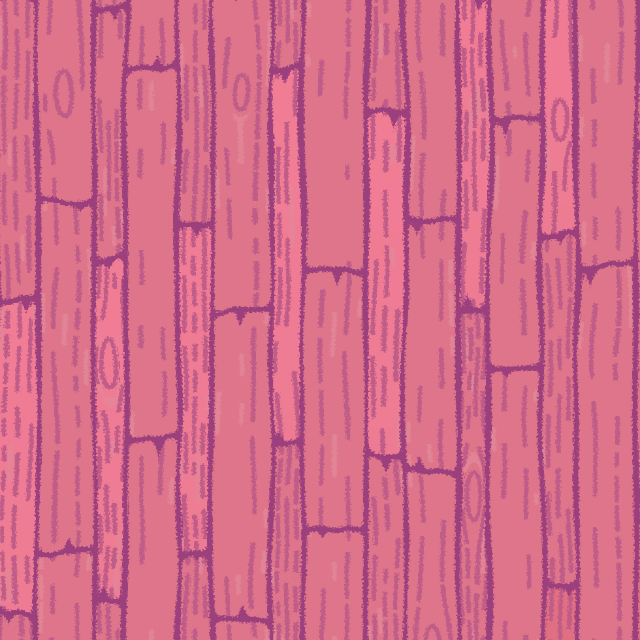
Give the GLSL for this texture, as a Shadertoy shader.

```glsl
// Hand-drawn pink wooden planks with rough purple seams, dashed grain and knots.
#define COLUMNS 14.0
#define ROWS 2.0
#define SEAM_RADIUS 0.0041
#define GRAIN_RADIUS 0.0035
#define GRAIN_LENGTH 0.12
#define KNOT_CHANCE 0.32
#define ROUGHNESS 0.0044
#define GRIT 300.0
#define BASE_COLOR vec3(0.870, 0.460, 0.540)
#define GRAIN_COLOR vec3(0.750, 0.360, 0.530)
#define SEAM_COLOR vec3(0.610, 0.250, 0.490)

const vec3 HIGHLIGHT = vec3(0.885, 0.530, 0.595);
const vec3 TINTS[5] = vec3[5](
    vec3(0.945, 0.490, 0.585),   // bright pink
    vec3(0.860, 0.405, 0.545),   // magenta
    vec3(0.885, 0.500, 0.585),   // pale rose
    vec3(0.845, 0.420, 0.505),   // dusky red
    vec3(0.885, 0.435, 0.510));  // coral

float hash(vec2 p) {
    vec3 q = fract(p.xyx * 0.1031);
    q += dot(q, q.yzx + 33.33);
    return fract((q.x + q.y) * q.z);
}

float corner(vec2 cell, vec2 offset) {
    float angle = 6.2832 * hash(cell);
    return dot(vec2(cos(angle), sin(angle)), offset);
}

// Gradient noise, roughly -0.7 to 0.7
float noise(vec2 p) {
    vec2 i = floor(p), f = fract(p), e = vec2(1, 0);
    vec2 u = f * f * f * (f * (f * 6.0 - 15.0) + 10.0);
    return mix(mix(corner(i, f), corner(i + e, f - e), u.x),
               mix(corner(i + e.yx, f - e.yx), corner(i + 1.0, f - 1.0), u.x), u.y);
}

float smoothMin(float a, float b, float k) {
    float h = max(k - abs(a - b), 0.0) / k;
    return min(a, b) - h * h * k * 0.25;
}

// Wavy vertical seam: wide and narrow columns alternate
float seamX(float i, float y) {
    float shift = 0.12 * (2.0 * mod(i, 2.0) - 1.0) + 0.30 * (hash(vec2(i, 3.0)) - 0.5);
    return (i - shift - 0.15) / COLUMNS + 0.009 * noise(vec2(y * 5.0, i * 3.0 + 0.5));
}

// Height of the tilted joint below plank (column, row); x is measured from the middle
float jointY(vec2 plank, float x) {
    float stagger = plank.x * 0.38 + 0.25 * hash(vec2(plank.x, 8.0));
    float level = (plank.y + 0.35 * (hash(plank + 5.0) - 0.5) - stagger) / ROWS;
    float tilt = 0.26 * (hash(plank + 9.0) - 0.5);
    return level + tilt * x + 0.008 * noise(vec2(x * 35.0, plank.x * 5.0 + plank.y + 0.5));
}

// Joint line with a small pointed splinter
float jointDistance(vec2 plank, float x, float y, float width) {
    float above = y - jointY(plank, x);
    float tipX = width * 0.6 * (hash(plank + 17.0) - 0.5);
    float side = hash(plank + 21.0) < 0.7 ? -1.0 : 1.0;
    float t = above * side;
    float reach = mix(0.012, 0.028, hash(plank + 25.0));
    float splinter = max(abs(x - tipX) - 0.010 * (1.0 - t / reach), -t);
    return smoothMin(abs(above) - SEAM_RADIUS, splinter, 0.006);
}

// Distance to dashes along vertical lanes; x is counted in lanes
float dashDistance(float x, float y, float spacing, float meanLength, float density, vec2 seed) {
    float lane = floor(x);
    vec2 id = seed * 7.0 + vec2(lane, lane * 3.0);
    float len = meanLength * (0.35 + 1.3 * hash(id));
    float s = y / len + hash(id + 31.0);
    vec2 dash = id + floor(s) * vec2(13.0, 5.0);
    float halfLength = len * mix(0.10, 0.46, sqrt(hash(dash + 2.0)));
    float dy = max(abs(fract(s) - 0.5) * len - halfLength, 0.0);
    return hash(dash) < density ? length(vec2((x - lane - 0.5) * spacing, dy)) : 1.0;
}

void mainImage(out vec4 fragColor, in vec2 fragCoord) {
    vec2 p = fragCoord / iResolution.y;
    float soft = 1.0 / iResolution.y;
    float rough = ROUGHNESS * noise(p * GRIT);

    // Find the plank
    float col = floor(p.x * COLUMNS);
    col += step(seamX(col + 1.0, p.y), p.x) - step(p.x, seamX(col, p.y));
    float left = seamX(col, p.y), right = seamX(col + 1.0, p.y);
    float width = right - left, x = p.x - 0.5 * (left + right);
    float row = floor(p.y * ROWS + col * 0.38 + 0.25 * hash(vec2(col, 8.0)));
    row += step(jointY(vec2(col, row + 1.0), x), p.y) - step(p.y, jointY(vec2(col, row), x));
    vec2 plank = vec2(col, row), next = vec2(col, row + 1.0);

    // Plank colour, with a soft fade along the tinted planks
    float rise = clamp((p.y - jointY(plank, 0.0)) * ROWS, 0.0, 1.0);
    float tinted = step(mod(col + 2.0 * row, 4.0), 0.5) * step(hash(plank + 41.0), 0.66);
    vec3 tint = TINTS[int(mod(col + 3.0 * row + 0.5, 5.0))];
    vec3 color = mix(BASE_COLOR, tint, tinted * mix(0.8, 1.0, rise));

    // Knot ring; the grain flows around it
    float wide = 1.0 - mod(col, 2.0), lanes = 2.0 + wide;
    float flowX = x + 0.007 * noise(vec2(p.x * 18.0, p.y * 8.0)), stretch = 1.0, ring = 1.0;
    if (hash(plank + 51.0) < KNOT_CHANCE) {
        lanes = 2.0 + 2.0 * wide;
        vec2 size = vec2(0.017, mix(0.032, 0.058, hash(plank + 55.0)));
        float centerY = jointY(plank, 0.0) + mix(0.25, 0.75, hash(plank + 57.0)) / ROWS;
        vec2 q = vec2(flowX, p.y - centerY) / size;
        float r2 = max(dot(q, q), 0.01), r = sqrt(r2);
        ring = abs(r - 0.65) * r / length(q / size);
        stretch = r > 0.95 ? 1.0 / max(1.0 + (q.x * q.x - q.y * q.y) / (r2 * r2), 0.45) : 100.0;
        flowX *= 1.0 - 1.0 / max(r2, 0.9);
    }

    // Pale flecks and dark grain, denser on some planks
    float spacing = width / (lanes + 0.5);
    float lane = flowX / spacing + lanes * 0.5;
    float density = mix(0.68, 1.0, hash(plank + 71.0));
    float fleck = dashDistance(lane + 0.5, p.y, spacing, 0.065, 0.13, plank + 60.0) * stretch;
    float grain = dashDistance(lane, p.y, spacing, GRAIN_LENGTH, density, plank) * stretch;
    grain = min(grain, ring) - GRAIN_RADIUS + rough;
    color = mix(color, HIGHLIGHT, 0.85 * smoothstep(soft, -soft, fleck - 0.0036 + rough));
    color = mix(color, GRAIN_COLOR, smoothstep(soft, -soft, grain));

    // Seams of uneven thickness, and joints
    float nearest = col + step(0.0, x);
    float swell = 0.0026 * noise(vec2(p.y * 9.0, nearest * 2.0 + 0.5));
    float seam = min(p.x - left, right - p.x) - SEAM_RADIUS - swell;
    float joint = min(jointDistance(plank, x, p.y, width), jointDistance(next, x, p.y, width));
    float line = smoothMin(seam, joint, 0.011) + rough;
    color = mix(color, SEAM_COLOR, smoothstep(soft, -soft, line));
    fragColor = vec4(color, 1.0);
}
```
